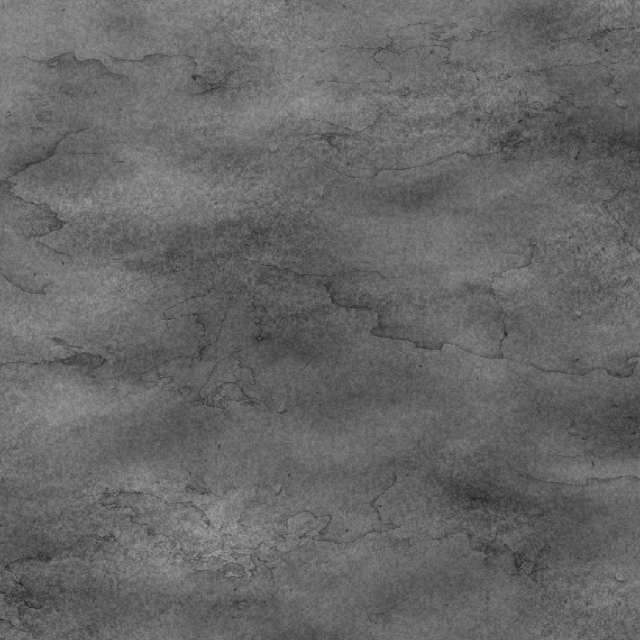
A Shadertoy shader for this texture:

```glsl
// Weathered grey rock face: stretched strata, craggy ledges, pebbles and fine grain.

#define BASE_GREY     0.415
#define STRATA        vec2(1.0, 2.0)
#define WARP          0.16
#define BROAD_TONE    0.34
#define PATCH_TONE    0.17
#define RELIEF_STEP   0.004
#define RELIEF_TONE   0.38
#define LEDGE_TONE    0.17
#define PEBBLE_TONE   0.10
#define PIT_TONE      0.15
#define GRAIN_TONE    0.10

float hash(vec2 p) {
    vec3 q = fract(vec3(p.xyx) * 0.1031);
    q += dot(q, q.yzx + 33.33);
    return fract((q.x + q.y) * q.z);
}

mat2 rotation(float angle) {
    float c = cos(angle), s = sin(angle);
    return mat2(c, s, -s, c);
}

float noise(vec2 p) {
    vec2 cell = floor(p), f = fract(p);
    f = f * f * f * (f * (f * 6.0 - 15.0) + 10.0);
    float low = mix(hash(cell), hash(cell + vec2(1, 0)), f.x);
    float high = mix(hash(cell + vec2(0, 1)), hash(cell + vec2(1, 1)), f.x);
    return mix(low, high, f.y);
}

// Layered noise, centred on zero
float layers(vec2 p, int octaves) {
    float sum = 0.0, amplitude = 0.5;
    mat2 turn = rotation(0.45);
    for (int i = 0; i < octaves; i++) {
        sum += amplitude * (noise(p) - 0.5);
        p = turn * p * 2.03 + 19.7;
        amplitude *= 0.5;
    }
    return sum;
}

// Flattened, folded coordinates of the rock beds
vec2 strata(vec2 p) {
    vec2 fold = vec2(layers(p * 4.0 + 3.1, 4), layers(p * 4.0 + 47.3, 4));
    float sway = 0.025 * sin(p.x * 5.0 + 2.0 * sin(p.y * 4.0));
    return p * STRATA + WARP * fold + vec2(0.0, sway);
}

// Bumpy beds crossed by faint rising streaks
float height(vec2 p) {
    float beds = layers(strata(p) * 9.0 + 5.0, 6);
    float streaks = layers(rotation(-0.5) * p * vec2(5.0, 19.0) + 61.0, 4);
    return beds + 0.45 * streaks;
}

// Sharp edged, softly fading shadows under broken ledges
float ledges(vec2 q) {
    float shade = 0.0, scale = 3.0;
    for (int i = 0; i < 3; i++) {
        float shift = 31.0 * float(i);
        float depth = layers(q * scale + shift + 11.0, 6);
        float mask = smoothstep(0.02, 0.16, layers(q * 3.2 + shift + 83.0, 4));
        shade += mask * smoothstep(0.0, 0.007, depth) * exp(-45.0 * max(depth, 0.0));
        scale *= 1.9;
    }
    return min(shade, 1.3);
}

// Sparse rounded blobs, one per chosen cell; radius in cell units
float blobs(vec2 p, float cells, float share, float radius, float stretch) {
    vec2 g = p * cells, cell = floor(g);
    vec2 jitter = vec2(hash(cell + 7.0), hash(cell + 29.0));
    vec2 d = rotation(3.0 * hash(cell + 53.0)) * (fract(g) - 0.35 - 0.3 * jitter);
    d.x /= stretch;
    float size = radius * mix(0.6, 1.2, hash(cell + 71.0));
    float edge = 0.0015 * cells;
    float body = 1.0 - smoothstep(size - edge, size + edge, length(d));
    return body * step(1.0 - share, hash(cell + 97.0));
}

void mainImage(out vec4 fragColor, in vec2 fragCoord) {
    vec2 p = fragCoord / iResolution.y;
    vec2 q = strata(p);

    // Broad stains and smaller mottling
    float grey = BASE_GREY;
    grey += BROAD_TONE * layers(q * 2.8 + 23.0, 3);
    grey += PATCH_TONE * layers(q * 8.0 + 37.0, 5);

    // Relief lit from above, strongest in rough areas
    float rough = smoothstep(-0.1, 0.12, layers(q * 3.0 + 71.0, 4));
    float slope = height(p) - height(p + RELIEF_STEP * vec2(-0.3, 1.0));
    grey += RELIEF_TONE * mix(0.5, 1.2, rough) * slope;
    grey -= LEDGE_TONE * ledges(q);

    // Pale pebbles with a shadow below, and tiny dark pits
    vec2 bent = p + 0.02 * vec2(layers(p * 30.0, 3), layers(p * 30.0 + 9.0, 3));
    float pebble = blobs(bent, 15.0, 0.06, 0.09, 1.9);
    float shadow = blobs(bent + vec2(-0.001, 0.004), 15.0, 0.06, 0.09, 1.9);
    grey += PEBBLE_TONE * (0.6 * pebble - shadow * (1.0 - pebble));
    grey -= PIT_TONE * blobs(bent, 45.0, 0.05, 0.07, 1.6);

    // Sandy grain
    float grain = noise(p * 410.0) + 0.7 * noise(p * 190.0 + 13.0) - 0.85;
    grey += GRAIN_TONE * mix(0.8, 1.2, rough) * grain;

    fragColor = vec4(vec3(clamp(grey, 0.0, 1.0)), 1.0);
}
```
